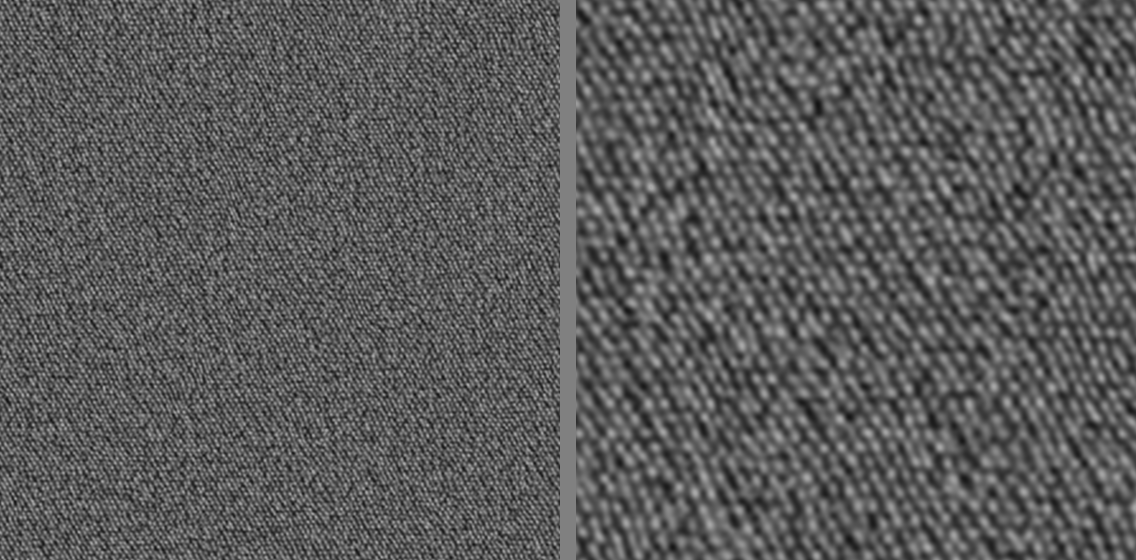
Left, the full canvas; right, a detail of the centre.
Reproduce this texture procedurally as a WebGL 1 fragment shader.

```glsl
precision highp float;
// Grey woven cloth: a staggered lattice of small leaning yarn bumps.
// Soft oval bumps with random place and height are summed, the lattice is
// gently warped, and fine fibre noise is added. All noise wraps, so it tiles.

uniform vec2 u_resolution;

const vec2 GRAINS = vec2(98.0, 114.0);       // columns and rows, rows even
const vec2 GRAIN_RADIUS = vec2(0.26, 0.36);  // in lattice cells
const float LEAN = 0.20;                     // tops of the bumps lean left
const float JITTER = 0.25;
const float HEIGHT_SPREAD = 0.28;
const float WARP_CELLS = 18.0;
const float WARP_AMOUNT = 0.8;
const float FIBRE_CELLS = 220.0;
const float FIBRE_AMOUNT = 0.22;
const float RELIEF_CONTRAST = 0.42;
const vec3 CLOTH_GREY = vec3(0.356);
const float DARKEST = 0.08;
const float LIGHTEST = 0.66;

float hash(vec2 p) {
  return fract(sin(dot(p, vec2(127.1, 311.7))) * 43758.5453);
}

// Value noise in 0..1 that repeats after the given number of cells.
float wrappedNoise(vec2 uv, float cells, float seed) {
  vec2 p = uv * cells;
  vec2 cell = floor(p);
  vec2 f = fract(p);
  f = f * f * (3.0 - 2.0 * f);
  vec2 a = mod(cell, cells) + seed;
  vec2 b = mod(cell + 1.0, cells) + seed;
  float low = mix(hash(a), hash(vec2(b.x, a.y)), f.x);
  float high = mix(hash(vec2(a.x, b.y)), hash(b), f.x);
  return mix(low, high, f.y);
}

// Sum of the soft bumps around a point given in lattice cells.
float yarnRelief(vec2 p) {
  float relief = 0.0;
  float baseRow = floor(p.y);
  for (int j = -1; j <= 1; j++) {
    float row = baseRow + float(j);
    float stagger = 0.5 * mod(row, 2.0);
    float baseColumn = floor(p.x - stagger);
    for (int i = -1; i <= 1; i++) {
      float column = baseColumn + float(i);
      vec2 id = mod(vec2(column, row), GRAINS);
      vec2 offset = vec2(hash(id + 3.7), hash(id + 19.3)) - 0.5;
      vec2 center = vec2(column + stagger, row) + 0.5 + JITTER * offset;
      vec2 d = p - center;
      d.x += LEAN * d.y;
      d /= GRAIN_RADIUS;
      float height = 1.0 + HEIGHT_SPREAD * (hash(id + 41.9) - 0.5);
      relief += height * exp(-0.5 * dot(d, d));
    }
  }
  return relief;
}

void main() {
  vec2 uv = gl_FragCoord.xy / u_resolution;

  // Uneven weave
  vec2 warp = vec2(wrappedNoise(uv, WARP_CELLS, 5.3),
                   wrappedNoise(uv, WARP_CELLS, 71.6)) - 0.5;
  float relief = yarnRelief(uv * GRAINS + WARP_AMOUNT * warp);

  // Relief around its mean, which is the area under one bump
  float meanRelief = 6.2832 * GRAIN_RADIUS.x * GRAIN_RADIUS.y;
  float shade = RELIEF_CONTRAST * (relief - meanRelief);

  // Fine fibres
  shade += FIBRE_AMOUNT * (wrappedNoise(uv, FIBRE_CELLS, 11.2) - 0.5);

  gl_FragColor = vec4(clamp(CLOTH_GREY + shade, DARKEST, LIGHTEST), 1.0);
}
```
